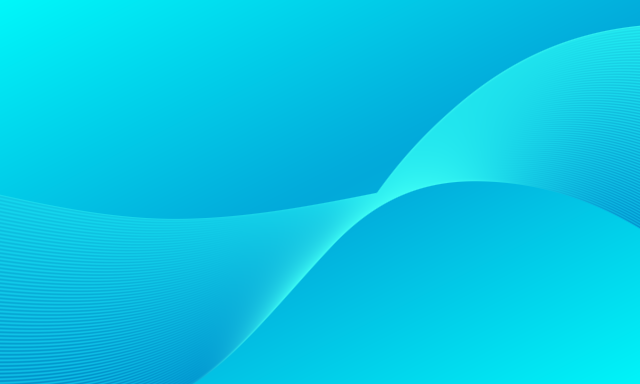
This background is drawn by a Shadertoy shader. Its source:

```glsl
// A twisted translucent ribbon of fine lines over a diagonal cyan gradient.
// Two piecewise cubic curves bound the ribbon; the lines are even steps
// between those curves, and a glow gathers where the ribbon pinches.

const vec3 DEEP_BLUE = vec3(0.01, 0.65, 0.85);
const vec3 BRIGHT_CYAN = vec3(0.0, 0.97, 0.98);
const vec3 PALE_AQUA = vec3(0.24, 0.99, 0.96);
const float PINCH_X = 0.589;
const float LINE_COUNT = 68.0;

// Cubic through two knots, each given as (x, height, slope).
float hermite(float x, vec3 a, vec3 b) {
    float span = b.x - a.x;
    float t = (x - a.x) / span;
    float r = 1.0 - t;
    return r * r * ((1.0 + 2.0 * t) * a.y + t * span * a.z)
         + t * t * ((3.0 - 2.0 * t) * b.y - r * span * b.z);
}

float lowerEdge(float x) {
    vec3 foot = vec3(0.302, 0.0, 1.04);
    vec3 rise = vec3(0.521, 0.363, 1.75);
    vec3 crest = vec3(0.742, 0.528, 0.0);
    if (x < foot.x) return hermite(x, vec3(0.0, -0.174, 0.2), foot);
    if (x < rise.x) return hermite(x, foot, rise);
    if (x < crest.x) return hermite(x, rise, crest);
    return hermite(x, crest, vec3(1.0, 0.404, -1.0));
}

float upperEdge(float x) {
    vec3 trough = vec3(0.273, 0.430, 0.0);
    vec3 shoulder = vec3(0.716, 0.728, 1.42);
    if (x < trough.x) return hermite(x, vec3(0.0, 0.493, -0.367), trough);
    if (x < PINCH_X) return hermite(x, trough, vec3(PINCH_X, 0.498, 0.334));
    if (x < shoulder.x) return hermite(x, vec3(PINCH_X, 0.498, 2.34), shoulder);
    return hermite(x, shoulder, vec3(1.0, 0.933, 0.167));
}

// Diagonal gradient, darkest along the middle band.
vec3 backdrop(vec2 uv) {
    float offset = 0.9 * uv.x + 1.06 * (1.0 - uv.y) - 1.0;
    float light = sqrt(offset * offset + 0.002);
    return mix(DEEP_BLUE, BRIGHT_CYAN, clamp(light, 0.0, 1.0));
}

// Body shading: across runs from 0 at the upper edge to 1 at the lower.
vec3 ribbonBody(float x, float across) {
    vec3 left = mix(vec3(0.07, 0.81, 0.91), vec3(0.01, 0.60, 0.82), across);
    float shade = across * smoothstep(0.68, 1.02, x);
    vec3 right = mix(vec3(0.12, 0.89, 0.93), vec3(0.02, 0.63, 0.84), shade);
    return mix(left, right, smoothstep(0.50, 0.64, x));
}

// Signed wave of thin lines, faded where they become too fine to draw.
float fineLines(float phase, float footprint) {
    float wave = cos(6.2831853 * phase);
    return wave * (1.0 - smoothstep(0.3, 0.8, footprint));
}

// Smooth coverage of the positive side of an edge.
float coverage(float side, float pixel) {
    return clamp(side / pixel + 0.5, 0.0, 1.0);
}

// Soft thin stroke centred on an edge.
float rim(float side, float pixel, float width) {
    float w = max(width, pixel);
    return exp(-side * side / (w * w));
}

void mainImage(out vec4 fragColor, in vec2 fragCoord) {
    vec2 uv = fragCoord / iResolution.xy;
    float bottom = lowerEdge(uv.x);
    float top = upperEdge(uv.x);
    float aboveBottom = uv.y - bottom;
    float belowTop = top - uv.y;
    float bottomPixel = max(fwidth(aboveBottom), 1e-4);
    float topPixel = max(fwidth(belowTop), 1e-4);
    float phase = LINE_COUNT * belowTop / (top - bottom);
    float footprint = fwidth(phase);
    float across = clamp(phase / LINE_COUNT, 0.0, 1.0);

    // Ribbon body with its lines, stronger toward the outer sides
    vec3 ribbon = ribbonBody(uv.x, across);
    float outer = smoothstep(0.12, 0.5, abs(uv.x - PINCH_X));
    float lines = fineLines(phase, footprint);
    ribbon += vec3(0.02, 0.07, 0.045) * lines * outer * (0.45 + across);

    // Glow along the lower edge around the pinch
    float reach = smoothstep(0.30, 0.47, uv.x) * (1.0 - smoothstep(0.60, 0.84, uv.x));
    float glow = reach * exp(-max(aboveBottom, 0.0) / 0.085);
    ribbon = mix(ribbon, PALE_AQUA, 0.95 * glow);

    // Bright rims on the rising lower edge and the right-hand upper edge
    float lowerRim = smoothstep(0.25, 0.40, uv.x) * (1.0 - smoothstep(0.65, 0.85, uv.x));
    float upperRim = 0.15 + 0.4 * smoothstep(0.58, 0.64, uv.x);
    ribbon = mix(ribbon, PALE_AQUA, 0.6 * lowerRim * rim(aboveBottom, bottomPixel, 0.005));
    ribbon = mix(ribbon, PALE_AQUA, upperRim * rim(belowTop, topPixel, 0.004));

    float mask = coverage(aboveBottom, bottomPixel) * coverage(belowTop, topPixel);
    fragColor = vec4(clamp(mix(backdrop(uv), ribbon, mask), 0.0, 1.0), 1.0);
}
```
